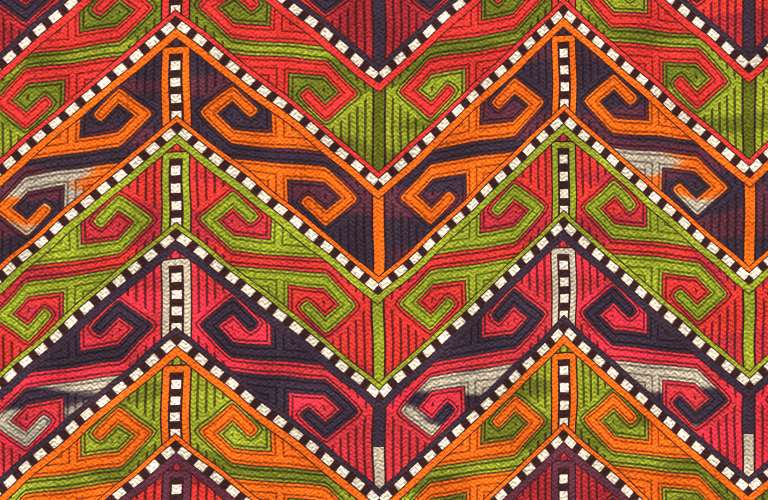
A WebGL 1 fragment shader for this pattern:

```glsl
precision highp float;
// Woven kilim: zigzag bands filled with hooked motifs, ladders and stems.
// Each half zigzag is folded about its centre, so one hook distance function
// serves both ends; dashed borders, thread rows and dye drift lie on top.
uniform vec2 u_resolution;
const float HALF_W = 0.388;    // peak to valley, in canvas heights
const float BAND_H = 0.2125;   // vertical repeat
const float RISE = 0.335;      // zigzag amplitude
const float SLANT = 0.757;     // vertical to perpendicular distance
const vec3 DARK = vec3(0.19, 0.10, 0.10);
const vec3 CREAM = vec3(0.90, 0.83, 0.73);
const vec3 GREY = vec3(0.72, 0.66, 0.56);
const vec3 NAVY = vec3(0.20, 0.15, 0.20);
const vec3 PURPLE = vec3(0.34, 0.16, 0.21);
const vec3 RED = vec3(0.86, 0.19, 0.16);
const vec3 PINK = vec3(0.91, 0.18, 0.24);
const vec3 MAROON = vec3(0.62, 0.14, 0.16);
const vec3 ORANGE = vec3(0.96, 0.38, 0.07);
const vec3 GREEN = vec3(0.54, 0.58, 0.13);

vec2 gradientAt(vec2 cell) {
  float a = 6.2832 * fract(sin(dot(cell, vec2(127.1, 311.7))) * 43758.5);
  return vec2(cos(a), sin(a));
}
float gradientNoise(vec2 p) {
  vec2 i = floor(p), f = fract(p), r = vec2(1.0, 0.0);
  vec2 w = f * f * f * (f * (f * 6.0 - 15.0) + 10.0);
  float low = mix(dot(gradientAt(i), f), dot(gradientAt(i + r), f - r), w.x);
  float high = mix(dot(gradientAt(i + r.yx), f - r.yx), dot(gradientAt(i + 1.0), f - 1.0), w.x);
  return mix(low, high, w.y);
}
// Distance to a segment, with a partly diamond norm for pointed corners.
float segment(vec2 p, vec2 a, vec2 b) {
  vec2 ab = b - a;
  vec2 v = p - a - ab * clamp(dot(p - a, ab) / dot(ab, ab), 0.0, 1.0);
  return 0.5 * (length(v) + abs(v.x) + abs(v.y));
}
// Coverage of the region d < 0.
float fill(float d, float aa) { return 1.0 - smoothstep(-aa, aa, d); }
// Evenly repeated lines along coordinate x.
float lines(float x, float spacing, float width, float aa) {
  return fill(abs(fract(x / spacing) - 0.5) * spacing - width * 0.5, aa);
}
// Angular hook growing leftward out of a wedge on the border.
float hook(vec2 p) {
  vec2 knee = vec2(-0.088, -0.030), tip = vec2(-0.136, -0.074), crown = vec2(-0.088, -0.118);
  float d = segment(p, vec2(0.04, -0.030), knee);
  d = min(d, segment(p, knee, tip));
  d = min(d, segment(p, tip, crown));
  d = min(d, segment(p, crown, vec2(-0.054, -0.088))) - 0.0155;
  return min(d, max(-0.016 - p.x, p.y + 0.0145));
}
// Ground, its drifted dye, and hook colour of each band.
void bandColours(float n, out vec3 ground, out vec3 drift, out vec3 motif) {
  ground = MAROON; drift = RED; motif = NAVY;
  if (n > -0.5) { ground = GREEN; drift = GREEN * 0.72; motif = RED; }
  if (n > 0.5) { ground = NAVY; drift = PURPLE; motif = ORANGE; }
  if (n > 1.5) { ground = RED; drift = MAROON * 1.15; motif = GREEN; }
  if (n > 2.5) { ground = PINK; drift = MAROON * 1.25; motif = NAVY; }
  if (n > 3.5) { ground = GREEN; drift = GREEN * 0.72; motif = ORANGE; }
  if (n > 4.5) { ground = MAROON; drift = RED; motif = PURPLE; }
}
float weave(vec2 p) {
  float chevron = abs(fract(p.x / 0.018) - 0.5) * 1.6;
  float thread = sin(6.2832 * (p.y / 0.009 + chevron));
  return 1.07 + 0.15 * thread + 0.42 * gradientNoise(p * vec2(150.0, 210.0));
}

void main() {
  float aa = 0.8 / u_resolution.y;
  vec2 cloth = gl_FragCoord.xy / u_resolution.y;
  cloth.y = 1.0 - cloth.y;
  vec2 p = cloth + 0.005 * vec2(gradientNoise(cloth * 9.0), gradientNoise(cloth * 11.0 + 40.0));
  // Zigzag coordinates: x from peak to valley, y down from the band's peak.
  float along = p.x - 0.352;
  along -= 0.018 * sin(1.5708 * along / HALF_W);
  float side = floor(along / HALF_W) + 1.0;
  float x = abs(mod(along + HALF_W, 2.0 * HALF_W) - HALF_W);
  float down = p.y + 0.03 * along - 0.044;
  float zig = RISE * x / HALF_W;
  float band = floor((down - zig) / BAND_H) + 1.0;
  float y = down - (band - 1.0) * BAND_H;
  float inner = y - zig, bottom = step(BAND_H * 0.5, inner);
  float border = inner - BAND_H * bottom;
  float edge = abs(border) * SLANT;
  // Point symmetry about the centre of the half band.
  vec2 q = vec2(x - HALF_W * 0.5, y - 0.5 * (RISE + BAND_H));
  q.y -= 0.12 * q.x;
  float lower = step(0.0, q.y);
  float d = hook(q * (1.0 - 2.0 * lower));
  vec3 ground, drift, motif;
  bandColours(band, ground, drift, motif);
  float dye = gradientNoise(cloth * vec2(3.5, 13.0) + band * 7.3);
  ground = mix(ground, drift, smoothstep(-0.04, 0.14, dye));
  // Some lower hooks are worked in pale yarn.
  float pinkBand = step(abs(band - 3.0), 0.5), navyBand = step(abs(band - 1.0), 0.5);
  float pale = lower * (pinkBand * step(0.5, abs(side - 1.0)) + navyBand * step(1.4, abs(side - 1.5)));
  pale *= smoothstep(-0.22, 0.02, gradientNoise(cloth * vec2(6.0, 18.0) + 20.0));
  vec3 yarn = mix(motif, GREY, pale);
  // Striped ground, contoured hooks and their outlines.
  float contour = lines(d, 0.015, 0.004, aa);
  float hatch = mix(contour, lines(x, 0.016, 0.005, aa), step(0.020, d));
  vec3 col = mix(ground, mix(ground * 0.5, DARK, 0.45), 0.85 * hatch);
  col = mix(col, yarn * (1.0 - 0.4 * contour), fill(d, aa));
  col = mix(col, DARK, 0.75 * fill(abs(d) - 0.0016, aa));
  // Valley stem and peak ladder.
  float stem = HALF_W - x, ladder = max(x, 0.075 - y);
  vec3 stemYarn = mix(motif, GREY, pinkBand * step(RISE + 0.10, y));
  stemYarn = mix(stemYarn, GREEN * 0.6, step(abs(band), 0.5));
  col = mix(col, DARK, fill(stem - 0.013, aa));
  col = mix(col, stemYarn, fill(stem - 0.010, aa));
  col = mix(col, DARK, fill(ladder - 0.028, aa));
  col = mix(col, mix(motif, GREY, pinkBand), fill(ladder - 0.025, aa));
  col = mix(col, DARK, fill(ladder - 0.013, aa));
  col = mix(col, CREAM, fill(ladder - 0.009, aa) * lines(y, 0.034, 0.018, aa));
  // Coloured edging and dashed border.
  float edging = mix(0.023, 0.018, bottom);
  col = mix(col, DARK, fill(edge - edging - 0.002, aa));
  col = mix(col, motif, fill(edge - edging, aa));
  col = mix(col, DARK, fill(edge - 0.010, aa));
  col = mix(col, CREAM, fill(edge - 0.008, aa) * lines(x + 0.49 * border, 0.030, 0.0175, aa));
  // Thread relief, uneven wear and a soft lift of the shadows.
  col = col * weave(p) * (1.0 + 0.25 * gradientNoise(cloth * 12.0)) + vec3(0.045, 0.04, 0.04);
  gl_FragColor = vec4(clamp(col, 0.0, 1.0), 1.0);
}
```
